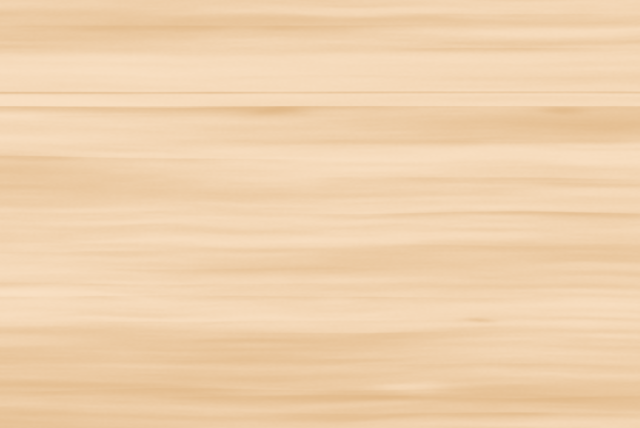
Write a WebGL 2 fragment shader that draws this texture.

```glsl
#version 300 es
precision highp float;
// Pale wooden boards with long horizontal grain, thin veins and soft flecks.

uniform vec2 u_resolution;
out vec4 fragColor;

const vec3 WOOD_MID = vec3(0.94, 0.82, 0.68);
const vec3 TONE_STEP = vec3(0.024, 0.040, 0.060);
const int VEIN_COUNT = 26;

float hash(vec2 p) {
    vec3 q = fract(p.xyx * vec3(0.1031, 0.1030, 0.0973));
    q += dot(q, q.yzx + 33.33);
    return fract((q.x + q.y) * q.z);
}

// Value noise in the range -1 to 1
float noise(vec2 p) {
    vec2 cell = floor(p);
    vec2 f = fract(p);
    f = f * f * (3.0 - 2.0 * f);
    float low = mix(hash(cell), hash(cell + vec2(1.0, 0.0)), f.x);
    float high = mix(hash(cell + vec2(0.0, 1.0)), hash(cell + vec2(1.0)), f.x);
    return mix(low, high, f.y) * 2.0 - 1.0;
}

// Slow bending of the fibres
float bend(vec2 p) {
    return 0.012 * noise(p * vec2(1.6, 4.0)) + 0.004 * noise(p * vec2(5.0, 11.0) + 7.0);
}

// Stretched noise layers from broad streaks to fine fibres
float streaks(vec2 p) {
    float broad = noise(p * vec2(0.7, 17.0) + 3.0);
    float medium = noise(p * vec2(1.5, 43.0) + 19.0);
    float fine = noise(p * vec2(3.5, 95.0) + 41.0);
    float fibre = noise(p * vec2(14.0, 170.0) + 73.0);
    return 0.95 * broad + 0.75 * medium + 0.42 * fine + 0.16 * fibre;
}

// Average tone of each board from bottom to top
float boardTone(float y, float edge) {
    float tone = -0.55;
    tone = mix(tone, 0.50, smoothstep(0.225, 0.245, y));
    tone = mix(tone, 0.00, smoothstep(0.31, 0.36, y));
    tone = mix(tone, 0.20, smoothstep(0.44, 0.50, y));
    tone = mix(tone, -0.20, smoothstep(0.62, 0.69, y));
    tone = mix(tone, 0.90, smoothstep(-edge, edge, y - 0.752));
    tone = mix(tone, 0.60, smoothstep(0.780, 0.800, y));
    return mix(tone, -0.45, smoothstep(0.865, 0.885, y));
}

// Line with a crisp upper side and a fading lower side
float vein(float d, float crisp, float soft) {
    float s = d / (d > 0.0 ? crisp : soft);
    return exp(-s * s);
}

// Scattered veins that start and end along the board
float veins(vec2 p) {
    float total = 0.0;
    for (int i = 0; i < VEIN_COUNT; i++) {
        float id = float(i);
        float y = (id + hash(vec2(id, 1.0))) / float(VEIN_COUNT);
        float centre = 1.5 * hash(vec2(id, 2.0));
        float reach = mix(0.3, 1.1, hash(vec2(id, 3.0)));
        float wave = 0.005 * noise(vec2(p.x * 2.5, id * 5.0));
        float fade = 1.0 - smoothstep(0.3, 1.0, abs(p.x - centre) / reach);
        float breaks = 0.7 + 0.3 * noise(vec2(p.x * 9.0, id * 3.0));
        float depth = mix(0.4, 1.6, hash(vec2(id, 4.0)));
        total += depth * fade * breaks * vein(p.y - y - wave, 0.0028, 0.010);
    }
    return total;
}

// Soft spindle with ragged borders
float fleck(vec2 p, vec2 centre, vec2 size) {
    vec2 q = (p - centre) / size;
    q.y += 0.5 * noise(p * vec2(12.0, 60.0));
    return exp(-dot(q, q));
}

void main() {
    vec2 p = gl_FragCoord.xy / u_resolution.y;
    float pixel = 1.0 / u_resolution.y;
    vec2 bent = p + vec2(0.0, bend(p));

    // Boards and grain
    float lightBoard = smoothstep(0.750, 0.756, p.y) * (1.0 - smoothstep(0.86, 0.89, p.y));
    float tone = 0.08 + boardTone(p.y, max(pixel, 0.0018));
    tone += streaks(bent) * mix(1.0, 0.55, lightBoard);
    tone -= veins(p) * mix(1.0, 0.35, lightBoard);

    // Long joint line and shadow below the seam
    float jointY = 0.784 + 0.001 * noise(vec2(p.x * 3.0, 8.0));
    tone -= (2.0 + 0.6 * noise(vec2(p.x * 6.0, 2.0))) * vein(p.y - jointY, 0.0026, 0.0035);
    float below = 1.0 - smoothstep(0.750, 0.754, p.y);
    tone -= 0.6 * below * vein(p.y - 0.752, 0.004, 0.016);

    // Knot shadows and pale flecks
    tone -= 1.8 * below * fleck(p, vec2(0.64, 0.737), vec2(0.065, 0.012));
    tone -= 1.6 * below * fleck(p, vec2(1.31, 0.743), vec2(0.050, 0.008));
    tone -= 1.5 * fleck(p, vec2(1.12, 0.252), vec2(0.035, 0.006));
    tone += 1.8 * fleck(p, vec2(0.95, 0.092), vec2(0.120, 0.010));
    tone += 1.0 * fleck(p, vec2(0.70, 0.080), vec2(0.130, 0.009));

    // Fine surface grain
    tone += 0.10 * noise(p * vec2(150.0, 240.0));

    // Limit the palest and darkest tones
    tone = tone > 0.0 ? 1.9 * tanh(tone / 1.9) : 3.4 * tanh(tone / 3.4);
    fragColor = vec4(WOOD_MID + tone * TONE_STEP, 1.0);
}
```
